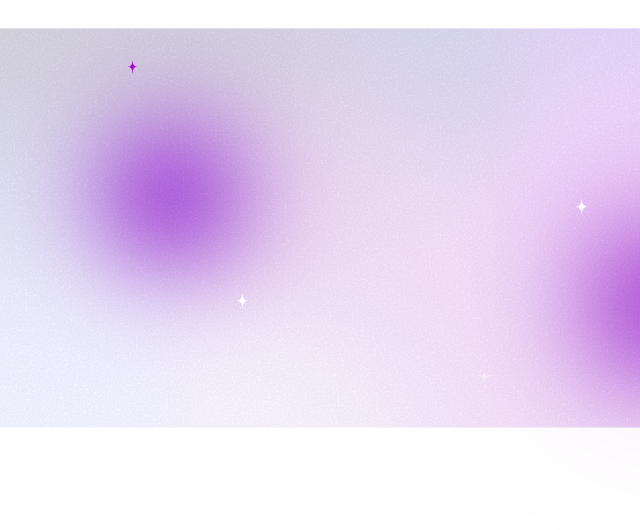
Reproduce this background procedurally as a WebGL 2 fragment shader.

```glsl
#version 300 es
precision highp float;
// A wide pastel band on white, lit by two soft violet glows.
// Colour anchors are blended by Gaussian weights, then overlaid with
// radial glows, fine cellular grain and four-pointed sparkles.
uniform vec2 u_resolution;
out vec4 fragColor;

#define BAND_BOTTOM 0.1934
#define BAND_TOP 0.9465
#define BLEND_SHARPNESS 24.0
#define LEFT_GLOW_RADIUS 0.170
#define RIGHT_GLOW_RADIUS 0.195
#define SPILL_AMOUNT 0.10
#define GRAIN_SCALE 260.0
#define GRAIN_AMOUNT 0.045
#define SPARKLE_WIDTH 0.75

const vec2 LEFT_GLOW = vec2(0.322, 0.632);
const vec2 RIGHT_GLOW = vec2(1.255, 0.426);
const vec3 VIOLET = vec3(0.69, 0.39, 0.86);
const vec3 ORCHID = vec3(0.71, 0.37, 0.85);
const vec3 MAGENTA = vec3(0.68, 0.0, 0.82);

// Anchor places, in units of the canvas height
const vec2 PLACES[12] = vec2[12](
  vec2(0.05, 0.93), vec2(0.45, 0.93), vec2(0.85, 0.93), vec2(1.20, 0.95),
  vec2(0.00, 0.62), vec2(0.60, 0.66), vec2(1.15, 0.72), vec2(0.02, 0.40),
  vec2(0.75, 0.50), vec2(0.05, 0.22), vec2(0.55, 0.24), vec2(1.00, 0.30));
const vec3 TINTS[12] = vec3[12](
  vec3(0.82, 0.81, 0.86), vec3(0.82, 0.81, 0.87),
  vec3(0.83, 0.83, 0.92), vec3(0.87, 0.82, 0.96),
  vec3(0.86, 0.87, 0.94), vec3(0.91, 0.84, 0.93),
  vec3(0.95, 0.84, 0.98), vec3(0.93, 0.94, 0.99),
  vec3(0.945, 0.87, 0.965), vec3(0.94, 0.94, 1.00),
  vec3(0.955, 0.94, 0.985), vec3(0.95, 0.88, 0.97));

// Sparkle centre, half height and opacity
const vec4 SPARKLES[4] = vec4[4](
  vec4(0.2500, 0.8740, 0.0110, 1.0), vec4(0.4575, 0.4325, 0.0134, 1.0),
  vec4(1.0975, 0.6100, 0.0142, 1.0), vec4(0.9135, 0.2895, 0.0110, 0.5));

vec2 hash2(vec2 cell) {
  vec3 h = fract(cell.xyx * vec3(0.1031, 0.1030, 0.0973));
  h += dot(h, h.yzx + 33.33);
  return fract((h.xx + h.yz) * h.zy);
}

// Distance to the nearest jittered cell point
float cellular(vec2 p) {
  vec2 cell = floor(p);
  float nearest = 4.0;
  for (int y = -1; y <= 1; y++)
    for (int x = -1; x <= 1; x++) {
      vec2 c = cell + vec2(x, y);
      vec2 d = c + hash2(c) - p;
      nearest = min(nearest, dot(d, d));
    }
  return sqrt(nearest);
}

float glow(vec2 p, vec2 center, float radius) {
  vec2 d = (p - center) / radius;
  return exp(-dot(d, d));
}

vec3 pastel(vec2 p) {
  vec4 sum = vec4(0.0);
  for (int i = 0; i < 12; i++) {
    vec2 d = p - PLACES[i];
    sum += vec4(TINTS[i], 1.0) * exp(-BLEND_SHARPNESS * dot(d, d));
  }
  return sum.rgb / sum.a;
}

// Four-pointed star bounded by four corner arcs
float sparkle(vec2 p, vec4 star, float pixel) {
  vec2 q = abs((p - star.xy) / (star.z * vec2(SPARKLE_WIDTH, 1.0)));
  float edge = (length(q - 1.0) - 1.0) * star.z * SPARKLE_WIDTH;
  float inside = step(max(q.x, q.y), 1.0);
  return clamp(0.5 + edge / pixel, 0.0, 1.0) * inside * star.w;
}

void main() {
  float pixel = 1.0 / u_resolution.y;
  vec2 p = gl_FragCoord.xy * pixel;

  // Band with its two glows and grain
  vec3 band = pastel(p);
  band = mix(band, VIOLET, 0.97 * glow(p, LEFT_GLOW, LEFT_GLOW_RADIUS));
  band = mix(band, ORCHID, 0.97 * glow(p, RIGHT_GLOW, RIGHT_GLOW_RADIUS));
  band += GRAIN_AMOUNT * (cellular(p * GRAIN_SCALE) - 0.5);

  // White page with a faint spill from the right glow
  float spill = SPILL_AMOUNT * glow(p, RIGHT_GLOW, RIGHT_GLOW_RADIUS * 1.3);
  vec3 page = mix(vec3(1.0), ORCHID, spill);
  float inBand = clamp(0.5 + min(p.y - BAND_BOTTOM, BAND_TOP - p.y) / pixel, 0.0, 1.0);
  vec3 color = mix(page, band, inBand);

  // Sparkles, the first one tinted
  for (int i = 0; i < 4; i++) {
    vec3 tint = i == 0 ? MAGENTA : vec3(1.0);
    color = mix(color, tint, sparkle(p, SPARKLES[i], pixel));
  }
  fragColor = vec4(clamp(color, 0.0, 1.0), 1.0);
}
```
